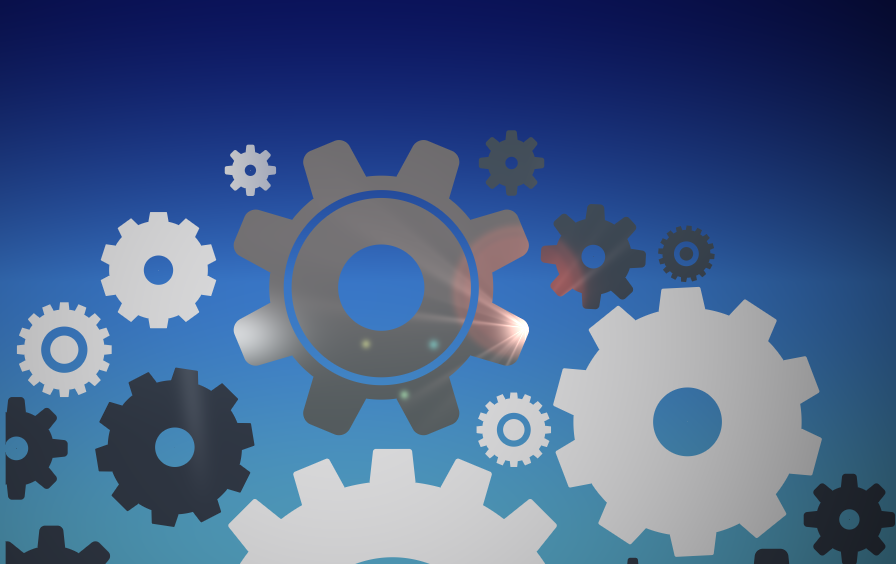
Give the GLSL for this background, as a WebGL 1 fragment shader.

```glsl
precision highp float;
// Cogwheels of several sizes over a blue sky gradient, darker to the right.
// Each wheel is a distance function with a repeated tooth; wheels of one
// material are merged with min(), and a lens flare lights the metal ones.

uniform vec2 u_resolution;

float hash(float n) {
  n = fract(n * 0.1031);
  n *= n + 33.33;
  return fract(n * (n + n));
}

float noise(float x) {
  float f = fract(x);
  return mix(hash(floor(x)), hash(floor(x) + 1.0), f * f * (3.0 - 2.0 * f));
}

// Distance to a wheel centred at 0; slot holds the radii of a ring cut out.
float gear(vec2 p, float radius, float teeth, float turn, vec2 slot) {
  bool coarse = teeth < 9.0;
  float root = radius * (coarse ? 0.73 : 0.85);
  float corner = radius * (coarse ? 0.07 : 0.012);
  float sector = 6.28318 / teeth;
  float a = mod(atan(p.x, p.y) - turn + 0.5 * sector, sector) - 0.5 * sector;
  float r = length(p);
  vec2 t = r * vec2(abs(sin(a)), cos(a));

  // Tapered tooth with rounded corners
  float rise = (t.y - root) / (radius - root);
  float side = t.x - sector * root * mix(0.32, 0.27, rise);
  vec2 e = vec2(side, t.y - radius) + corner;
  float tooth = min(max(e.x, e.y), 0.0) + length(max(e, 0.0)) - corner;

  float cut = max(slot.x - r, r - slot.y);
  return max(min(r - root, tooth), -cut);
}

float cover(float d) {
  return clamp(0.5 - d * u_resolution.y, 0.0, 1.0);
}

float glow(vec2 p, float size) {
  return exp(-dot(p, p) / (size * size));
}

void main() {
  vec2 p = gl_FragCoord.xy / u_resolution.y;
  vec2 fromLight = p - vec2(0.6, 0.4);
  float shade = 1.0 - 0.43 * dot(fromLight, fromLight);

  // Sky
  float depth = 1.0 - p.y;
  vec3 color = mix(vec3(0.05, 0.09, 0.42), vec3(0.22, 0.46, 0.78),
                   pow(min(depth * 2.0, 1.0), 1.4));
  color = mix(color, vec3(0.32, 0.62, 0.74), smoothstep(0.45, 1.0, depth));

  // Dark wheels
  float dark = gear(p - vec2(0.907, 0.711), 0.058, 8.0, 0.0, vec2(0.0, 0.011));
  dark = min(dark, gear(p - vec2(1.052, 0.545), 0.093, 8.0, 0.05, vec2(0.0, 0.021)));
  dark = min(dark, gear(p - vec2(1.217, 0.550), 0.050, 16.0, 0.1, vec2(0.012, 0.022)));
  dark = min(dark, gear(p - vec2(0.310, 0.207), 0.140, 10.0, 0.15, vec2(0.0, 0.035)));
  dark = min(dark, gear(p - vec2(0.029, 0.205), 0.091, 8.0, 0.0, vec2(0.0, 0.021)));
  dark = min(dark, gear(p - vec2(0.091, -0.064), 0.132, 8.0, 0.0, vec2(0.0, 0.03)));
  dark = min(dark, gear(p - vec2(1.506, 0.079), 0.081, 8.0, 0.0, vec2(0.0, 0.018)));
  dark = min(dark, gear(p - vec2(1.368, -0.157), 0.184, 8.0, 0.0, vec2(0.0, 0.04)));
  dark = min(dark, gear(p - vec2(1.122, -0.045), 0.056, 8.0, 0.0, vec2(0.0, 0.01)));
  float darkMask = cover(max(dark, 0.01 - p.x));
  vec3 iron = mix(vec3(0.19, 0.22, 0.27), vec3(0.28, 0.33, 0.38),
                  smoothstep(0.2, 0.7, p.y));
  float beam = (p.x - 0.345 + 0.1 * (p.y - 0.25)) * 45.0;
  iron += 0.08 * exp(-beam * beam) * smoothstep(0.08, 0.3, p.y);
  color = mix(color, iron, darkMask);

  // White wheels
  float white = gear(p - vec2(0.281, 0.521), 0.103, 10.0, 0.0, vec2(0.0, 0.026));
  white = min(white, gear(p - vec2(0.114, 0.380), 0.084, 16.0, 0.0, vec2(0.025, 0.041)));
  white = min(white, gear(p - vec2(0.696, -0.176), 0.380, 16.0, 0.0, vec2(0.0, 0.188)));
  white = min(white, gear(p - vec2(1.219, 0.252), 0.238, 10.0, -0.05, vec2(0.0, 0.061)));
  white = min(white, gear(p - vec2(0.911, 0.238), 0.066, 16.0, 0.0, vec2(0.019, 0.030)));
  color = mix(color, vec3(0.86, 0.86, 0.865), cover(white));

  // Small silver wheel
  float silver = gear(p - vec2(0.444, 0.698), 0.0455, 8.0, 0.0, vec2(0.0, 0.010));
  color = mix(color, mix(vec3(0.85), vec3(0.62, 0.65, 0.74), p.x * 8.0 - 3.1),
              cover(silver));

  // Large steel wheel with a ring groove and a round bore
  vec2 hub = p - vec2(0.676, 0.490);
  float steel = gear(hub, 0.272, 8.0, 0.3927, vec2(0.159, 0.173));
  float steelMask = cover(max(steel, 0.0765 - length(hub)));
  vec3 metal = mix(vec3(0.33, 0.36, 0.37), vec3(0.46, 0.45, 0.46),
                   smoothstep(0.22, 0.6, p.y));
  metal += 0.45 * glow((p - vec2(0.415, 0.405)) * vec2(0.8, 1.3), 0.075);
  color = mix(color, metal, steelMask);

  // Lens flare: hot spot, rays, red halo and small coloured ghosts
  vec2 f = p - vec2(0.932, 0.419);
  float reach = length(f);
  float rays = pow(noise(atan(-f.y, -f.x) * 9.0 + 40.0), 3.0);
  float halo = length(p - vec2(0.920, 0.483));
  vec3 flare = vec3(0.75, 0.66, 0.60) * glow(f, 0.038);
  flare += vec3(0.30, 0.24, 0.22) * rays * exp(-reach * 7.0);
  flare += vec3(0.16, 0.02, 0.01) * (1.0 - smoothstep(0.09, 0.118, halo));
  flare += vec3(0.10, 0.02, 0.01) * exp(-pow((halo - 0.112) * 110.0, 2.0));
  flare += vec3(0.24, 0.07, 0.04) * glow(p - vec2(0.99, 0.50), 0.05);
  flare += vec3(0.24, 0.25, 0.10) * glow(p - vec2(0.649, 0.390), 0.008);
  flare += vec3(0.08, 0.26, 0.24) * glow(p - vec2(0.769, 0.389), 0.009);
  flare += vec3(0.20, 0.32, 0.20) * glow(p - vec2(0.717, 0.300), 0.008);
  color += flare * max(steelMask, darkMask);

  gl_FragColor = vec4(color * shade, 1.0);
}
```
